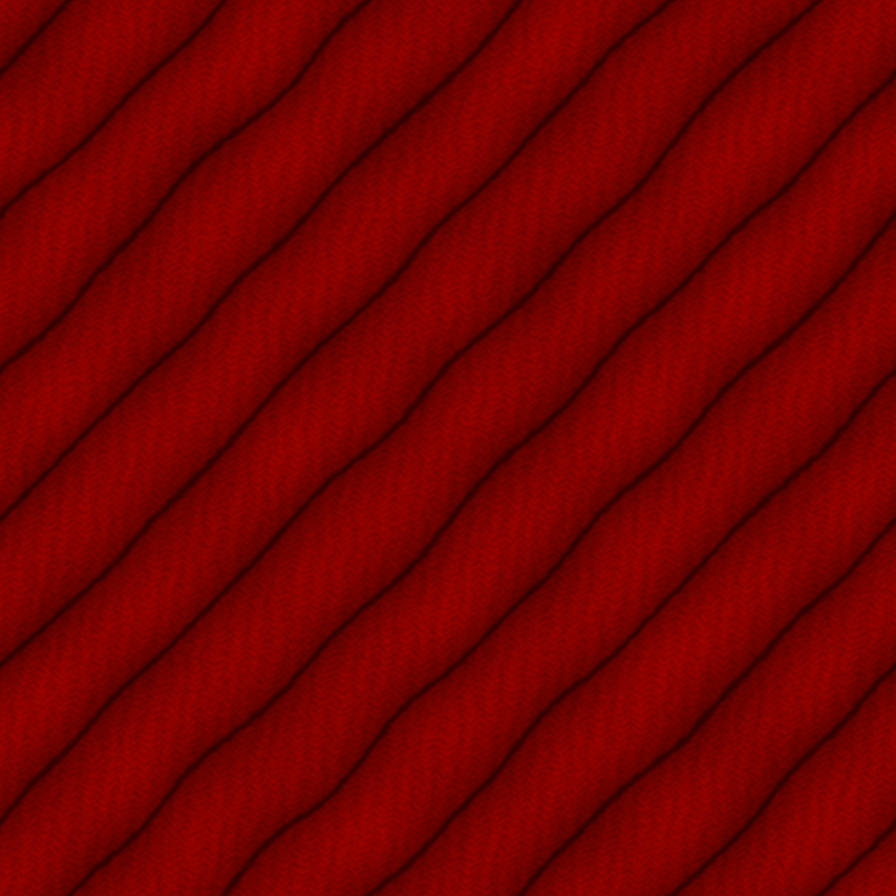
Reproduce this texture procedurally as a Shadertoy shader.

```glsl
// Deep red ribbed cloth: soft diagonal cords with dark seams and a fine herringbone weave.

const float PI = 3.14159265;
const float CORDS = 6.0;          // cords across and down
const float COLUMNS = 48.0;       // weave columns across
const float COLUMN_LEAN = 6.0;    // columns shifted over the full height
const float THREADS = 128.0;      // weave threads from bottom to top
const float SEAM_OFFSET = 0.485;  // seam position, in cords
const float SEAM_WIDTH = 0.055;   // half width of a seam, in cords
const float EDGE_RED = 0.35;
const float CREST_RED = 0.535;
const vec3 DYE = vec3(1.0, 0.016, 0.002);

// Pseudo-random unit vector for a lattice cell
vec2 gradientAt(vec2 cell, float period) {
    vec2 c = mod(cell, period);
    vec3 q = fract(vec3(c.xyx) * vec3(0.1031, 0.1030, 0.0973) + period * 0.0137);
    q += dot(q, q.yzx + 33.33);
    float angle = 2.0 * PI * fract((q.x + q.y) * q.z);
    return vec2(cos(angle), sin(angle));
}

// Gradient noise that wraps after one unit of uv
float wrappedNoise(vec2 uv, float period) {
    vec2 p = uv * period;
    vec2 i = floor(p);
    vec2 f = p - i;
    vec2 w = f * f * f * (f * (f * 6.0 - 15.0) + 10.0);
    vec2 e = vec2(1.0, 0.0);
    float a = dot(gradientAt(i, period), f);
    float b = dot(gradientAt(i + e.xy, period), f - e.xy);
    float c = dot(gradientAt(i + e.yx, period), f - e.yx);
    float d = dot(gradientAt(i + e.xx, period), f - e.xx);
    return mix(mix(a, b, w.x), mix(c, d, w.x), w.y);
}

// Position across the cords; whole values lie on the seams
float cordPhase(vec2 uv) {
    float sway = 0.14 * wrappedNoise(uv, 7.0);
    float fray = 0.018 * wrappedNoise(uv, 80.0);
    return CORDS * (uv.x - uv.y) - SEAM_OFFSET + sway + fray;
}

// Rounded cord brightness, darkened at the seam
float cordShade(float phase) {
    float seamDistance = abs(fract(phase + 0.5) - 0.5);
    float roundness = sin(PI * seamDistance);
    float seam = smoothstep(0.0, SEAM_WIDTH, seamDistance);
    return mix(EDGE_RED, CREST_RED, roundness) * mix(0.58, 1.0, seam);
}

// Leaning columns crossed by zigzag threads, centred on zero
float weave(vec2 uv) {
    float column = COLUMNS * uv.x - COLUMN_LEAN * uv.y + 0.5 * wrappedNoise(uv, 24.0);
    float zigzag = abs(fract(column) - 0.5) * 2.0;
    float thread = sin(2.0 * PI * (THREADS * uv.y + zigzag + 0.6 * wrappedNoise(uv, 40.0)));
    float ridge = cos(2.0 * PI * column) * (0.8 + 0.8 * wrappedNoise(uv, 30.0));
    return 0.045 * ridge + 0.04 * thread;
}

void mainImage(out vec4 fragColor, in vec2 fragCoord) {
    vec2 uv = fragCoord / iResolution.xy;

    // Cloth detail and wear
    float grain = 0.13 * wrappedNoise(uv, 160.0);
    float fading = 0.10 * wrappedNoise(uv, 9.0);

    float red = cordShade(cordPhase(uv)) * (1.0 + weave(uv) + grain + fading);
    fragColor = vec4(red * DYE, 1.0);
}
```
